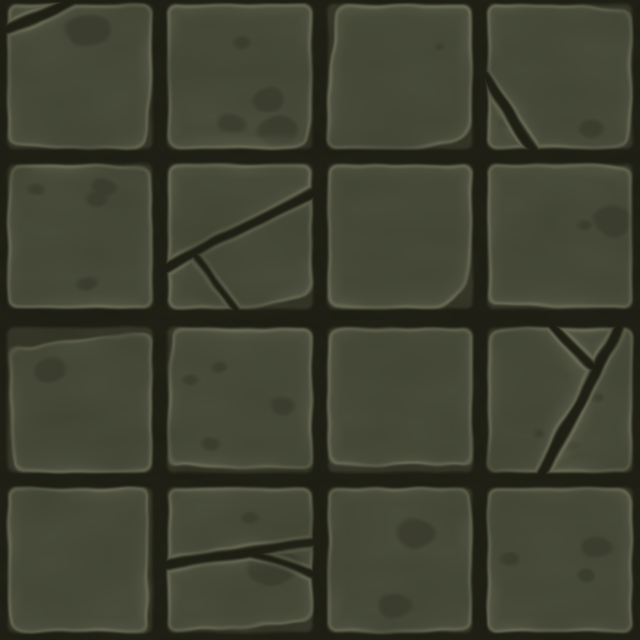
Give the GLSL for this texture, as a WebGL 1 fragment shader.

```glsl
precision highp float;
// Four by four worn olive stone slabs with chipped rims, stains and cracks in dark grout.
uniform vec2 u_resolution;

vec2 hash2(vec2 p) {
  return fract(sin(vec2(dot(p, vec2(127.1, 311.7)), dot(p, vec2(269.5, 183.3)))) * 4375.85);
}

float gradientDot(vec2 corner, vec2 f) {
  return dot(hash2(corner) * 2.0 - 1.0, f);
}

float gradientNoise(vec2 p) {
  vec2 i = floor(p), f = p - i;
  vec2 u = f * f * f * (f * (f * 6.0 - 15.0) + 10.0);
  vec2 e = vec2(1.0, 0.0);
  return mix(mix(gradientDot(i, f), gradientDot(i + e, f - e), u.x),
             mix(gradientDot(i + e.yx, f - e.yx), gradientDot(i + 1.0, f - 1.0), u.x), u.y);
}

float smoothMax(float a, float b, float k) {
  float h = max(k - abs(a - b), 0.0) / k;
  return max(a, b) + h * h * k * 0.25;
}

float roundBox(vec2 p, float halfSize, float radius) {
  vec2 q = abs(p) - halfSize + radius;
  return length(max(q, 0.0)) + min(max(q.x, q.y), 0.0) - radius;
}

float segment(vec2 p, vec4 ends) {
  vec2 a = p - ends.xy, b = ends.zw - ends.xy;
  return length(a - b * clamp(dot(a, b) / dot(b, b), 0.0, 1.0));
}

// Distance to the trunk and branch of the crack in a broken slab
float crackDistance(vec2 cell, vec2 p) {
  vec4 trunk = vec4(9.0, 9.0, 10.0, 10.0), branch = trunk;
  if (cell == vec2(0.0, 3.0)) trunk = vec4(-0.54, 0.26, 0.06, 0.52);
  if (cell == vec2(3.0, 3.0)) trunk = vec4(-0.50, 0.04, -0.15, -0.48);
  if (cell == vec2(1.0, 2.0)) {
    trunk = vec4(-0.50, -0.21, 0.50, 0.29);
    branch = vec4(-0.29, -0.12, -0.01, -0.48);
  }
  if (cell == vec2(3.0, 1.0)) {
    trunk = vec4(0.39, 0.49, -0.14, -0.50);
    branch = vec4(-0.08, 0.50, 0.21, 0.21);
  }
  if (cell == vec2(1.0, 0.0)) {
    trunk = vec4(-0.50, -0.03, 0.50, 0.11);
    branch = vec4(0.06, 0.045, 0.50, -0.10);
  }
  return min(segment(p, trunk), segment(p, branch) + 0.007);
}

// Flat top of a slab: a rounded square with two worn-off sides or corners
float faceDistance(vec2 cell, vec2 p, float wobble) {
  float d = roundBox(p, 0.452, 0.06) + wobble * 0.018;
  for (int i = 0; i < 2; i++) {
    vec2 h = hash2(cell * 3.1 + float(i) * 17.3 + 2.0);
    vec2 dir = vec2(cos(h.x * 6.283), sin(h.x * 6.283));
    float reach = 0.452 * (abs(dir.x) + abs(dir.y)) - mix(0.0, 0.13, h.y * h.y);
    d = smoothMax(d, dot(p, dir) - reach + wobble * 0.035, 0.07);
  }
  return d;
}

// Soft dark stains, missing from some slabs
float stainMask(vec2 cell, vec2 p, float wobble) {
  float stain = 0.0;
  float amount = hash2(cell + 41.0).x;
  for (int i = 0; i < 4; i++) {
    vec2 h = hash2(cell * 5.7 + float(i) * 9.1 + 13.0);
    vec2 k = hash2(h * 31.0 + 4.0);
    float d = length((p - (h - 0.5) * 0.66) * vec2(0.8, 1.1)) - mix(0.03, 0.14, k.x * k.x);
    float present = step(k.y, amount * 1.1 - 0.1);
    stain = max(stain, present * smoothstep(0.02, -0.02, d + wobble * 0.06));
  }
  return stain;
}

void main() {
  vec2 grid = gl_FragCoord.xy / u_resolution * 4.0;
  vec2 cell = floor(grid);
  vec2 p = grid - cell - 0.5;
  p.y -= 0.022 * step(1.5, cell.y);
  vec2 seeded = p + cell * 7.3;
  float soft = max(0.012, 4.0 / u_resolution.y);

  float wobble = gradientNoise(seeded * 5.0);
  float broad = gradientNoise(seeded * 2.3 + 50.0);
  float brush = gradientNoise(seeded * vec2(2.5, 7.0) + 90.0);

  // Cracks cut both the lower slab and its top face
  float crack = crackDistance(cell, p + 0.025 * vec2(wobble, broad));
  float width = 0.019 + 0.012 * broad;
  float slab = max(roundBox(p, 0.462, 0.05) + wobble * 0.012, width - crack);
  float face = max(faceDistance(cell, p, wobble), width + 0.010 + 0.02 * max(wobble, 0.0) - crack);

  // Grout and the shaded chips around each top
  vec3 color = vec3(0.120, 0.121, 0.080) + 0.012 * brush;
  vec3 chipped = vec3(0.205, 0.208, 0.153) + 0.035 * brush;
  color = mix(color, chipped, smoothstep(0.008, -0.028, slab));

  // Painted top: faint strokes, stains, a wide glow and a thin bright rim
  float depth = -face;
  vec3 top = vec3(0.272, 0.285, 0.216) + 0.018 * broad + 0.014 * brush;
  top = mix(top, vec3(0.222, 0.228, 0.174), 0.8 * stainMask(cell, p, wobble));
  float glow = smoothstep(0.11, 0.0, depth + 0.05 * brush) * smoothstep(-0.3, 0.4, broad);
  top = mix(top, vec3(0.345, 0.355, 0.280), 0.6 * glow);
  float rim = exp(-pow((depth - 0.012) / 0.013, 2.0));
  top = mix(top, vec3(0.405, 0.415, 0.330), rim * clamp(0.62 + 0.7 * broad + 0.4 * wobble, 0.2, 0.95));
  color = mix(color, top, smoothstep(soft, -soft, face));

  gl_FragColor = vec4(color, 1.0);
}
```
